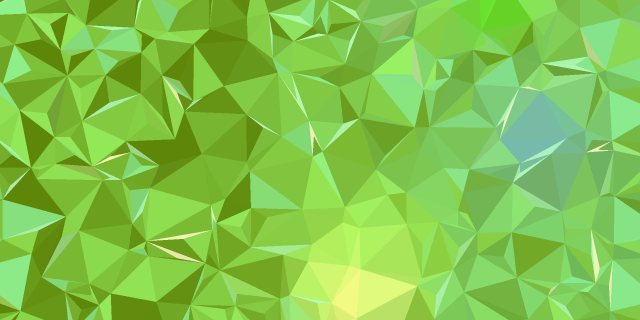
A WebGL 2 fragment shader for this background:

```glsl
#version 300 es
precision highp float;
// Draws an irregular low-poly mosaic of green triangles with yellow and blue glows.
uniform vec2 u_resolution;
out vec4 fragColor;

const float ROWS = 9.0;

float hash(vec2 p) {
  vec3 q = fract(p.xyx * vec3(0.1031, 0.1030, 0.0973));
  q += dot(q, q.yzx + 33.33);
  return fract((q.x + q.y) * q.z);
}

float cross2(vec2 a, vec2 b) { return a.x * b.y - a.y * b.x; }

// Positive when p lies to the left of the line from a to b.
float side(vec2 p, vec2 a, vec2 b) { return cross2(b - a, p - a); }

bool inside(vec2 p, vec2 a, vec2 b, vec2 c) {
  return side(p, a, b) >= 0.0 && side(p, b, c) >= 0.0 && side(p, c, a) >= 0.0;
}

// One random point per cell; neighbouring points always form simple quads.
vec2 vertex(vec2 cell) {
  return cell + 0.02 + 0.96 * vec2(hash(cell + 11.7), hash(cell + 53.2));
}

float glow(vec2 p, vec2 center, float radius) {
  vec2 d = (p - center) / radius;
  return exp(-dot(d, d));
}

// Flat colour of a triangle from its place, its shape and its random id.
vec3 facetColor(vec2 a, vec2 b, vec2 c, vec2 id) {
  vec2 p = (a + b + c) / (3.0 * ROWS);
  float pick = hash(id + 7.1), tint = hash(id + 29.4), accent = hash(id + 71.8);
  float right = smoothstep(0.6, 1.5, p.x);

  // Olive to light green, lighter towards the right
  float level = mix(0.38, 0.60, right) + 0.09 * sin(p.x * 6.0 - 1.6) * sin(p.y * 5.0 + 0.4);
  float light = clamp(level + (pick - 0.5) * mix(1.05, 0.8, right), 0.0, 1.0);
  vec3 color = mix(vec3(0.37, 0.53, 0.04), vec3(0.60, 0.95, 0.38), light);
  color = mix(color, vec3(0.42, 0.75, 0.48), 0.55 * right * tint);
  if (accent < 0.07) color = mix(color, vec3(0.55, 0.95, 0.62), 0.7);

  // Regional glows
  color = mix(color, vec3(0.40, 0.92, 0.14), 0.8 * glow(p, vec2(1.54, 0.97), 0.10));
  color = mix(color, vec3(0.47, 0.74, 0.76), 0.9 * glow(p, vec2(1.69, 0.56), 0.15));
  color = mix(color, vec3(0.69, 1.00, 0.36), 0.8 * glow(p, vec2(1.12, 0.20), 0.25));
  color = mix(color, vec3(1.00, 1.00, 0.54), 0.9 * glow(p, vec2(1.11, 0.07), 0.14));

  // Pale mint and cream slivers
  float longest = max(dot(b - a, b - a), max(dot(c - b, c - b), dot(a - c, a - c)));
  float thin = 1.0 - smoothstep(0.10, 0.24, side(c, a, b) / longest);
  vec3 pale = mix(vec3(0.72, 1.00, 0.78), vec3(1.00, 0.98, 0.78), step(0.65, tint));
  return mix(color, pale, 0.85 * thin * step(0.55, accent));
}

vec3 mosaic(vec2 p) {
  p *= ROWS;
  for (int k = 0; k < 4; k++) {
    vec2 cell = floor(p) - vec2(k & 1, k >> 1);
    vec2 a = vertex(cell), b = vertex(cell + vec2(1, 0));
    vec2 c = vertex(cell + vec2(1, 1)), d = vertex(cell + vec2(0, 1));

    // Split the quad along its shorter valid diagonal
    bool acValid = side(d, a, c) > 0.0 && side(b, a, c) < 0.0;
    bool bdValid = side(a, b, d) > 0.0 && side(c, b, d) < 0.0;
    if (!acValid || (bdValid && distance(b, d) < distance(a, c))) {
      vec2 first = a;
      a = b; b = c; c = d; d = first;
    }
    vec2 id = cell;
    if (side(p, a, c) > 0.0) {
      b = c; c = d;
      id += 137.0;
    }
    if (!inside(p, a, b, c)) continue;

    // Break some triangles into three around an inner point
    if (hash(id + 91.3) < 0.30) {
      vec3 w = 0.08 + vec3(hash(id + 3.3), hash(id + 5.9), hash(id + 8.6));
      vec2 m = (a * w.x + b * w.y + c * w.z) / (w.x + w.y + w.z);
      if (inside(p, a, b, m)) { c = m; id += 311.0; }
      else if (inside(p, b, c, m)) { a = m; id += 523.0; }
      else { b = m; id += 739.0; }
    }
    return facetColor(a, b, c, id);
  }
  return vec3(0.47, 0.75, 0.30);
}

void main() {
  // Average 3 x 3 samples for smooth edges
  vec3 sum = vec3(0.0);
  for (int i = 0; i < 9; i++) {
    vec2 offset = (vec2(i % 3, i / 3) - 1.0) / 3.0;
    sum += mosaic((gl_FragCoord.xy + offset) / u_resolution.y);
  }
  fragColor = vec4(sum / 9.0, 1.0);
}
```
